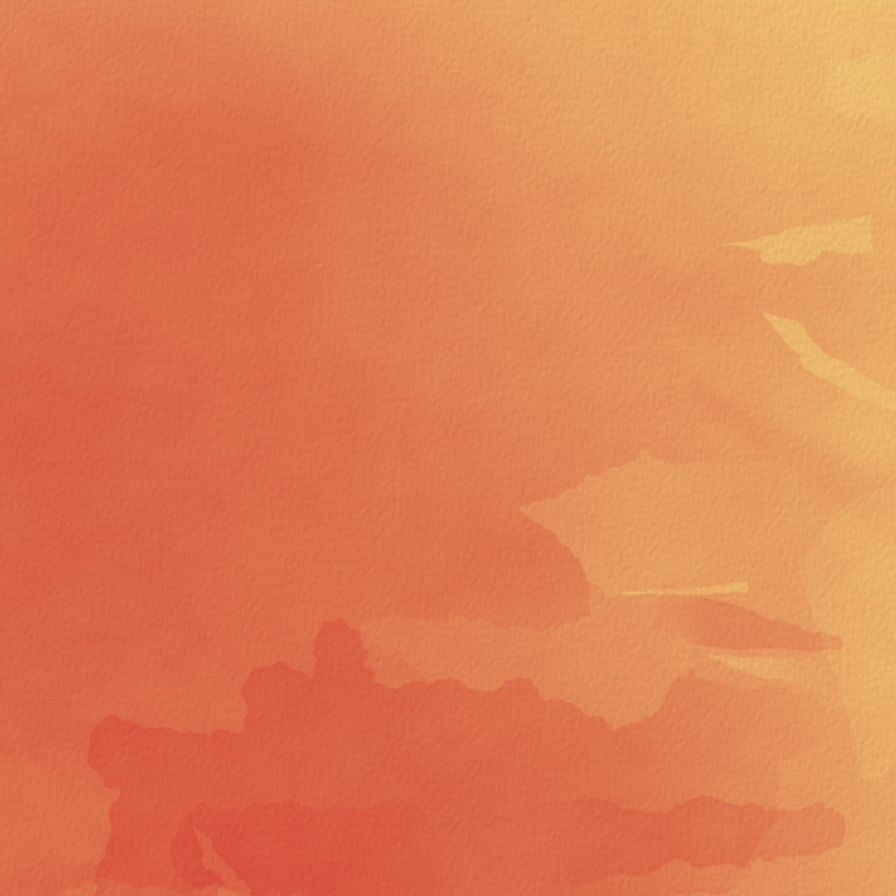
Write a Shadertoy shader that draws this background.

```glsl
// Warm watercolour washes on textured paper, from red at lower left to honey at upper right.
// A smooth warmth field is lightened and darkened by tapered brush strokes with ragged
// edges, then mapped to colour and lit by an embossed paper grain.

const vec3 EMBER = vec3(.835, .29, .23);
const vec3 HONEY = vec3(.93, .77, .455);
// Warmth on a 4 x 4 lattice: lines run left to right, stacked bottom to top
const mat4 WARMTH = mat4(.27, .28, .42, .70,
                         .21, .30, .49, .77,
                         .24, .34, .58, .78,
                         .48, .57, .80, .92);
const float EDGE = .002;     // softness of a wet edge
const float RAGGED = .02;    // displacement of stroke outlines
const float CLOUD = .06;     // broad pigment variation
const float MOTTLE = .035;   // smaller blotches
const float RIM = .035;      // pigment gathered along edges
const float GRAIN_SCALE = 185.;
const float GRAIN = .052;
const int DROPS = 12;

vec2 hash2(vec2 p) {
    vec3 q = fract(p.xyx * vec3(.1031, .1030, .0973));
    q += dot(q, q.yzx + 33.33);
    return fract((q.xx + q.yz) * q.zy);
}

float corner(vec2 cell, vec2 offset, vec2 f) {
    return dot(hash2(cell + offset) * 2. - 1., f - offset);
}

float gradientNoise(vec2 p) {
    vec2 i = floor(p), f = fract(p);
    vec2 u = f * f * f * (f * (f * 6. - 15.) + 10.);
    return mix(mix(corner(i, vec2(0, 0), f), corner(i, vec2(1, 0), f), u.x),
               mix(corner(i, vec2(0, 1), f), corner(i, vec2(1, 1), f), u.x), u.y);
}

float fbm(vec2 p) {
    float sum = 0., gain = 1.;
    for (int i = 0; i < 4; i++) {
        sum += gain * gradientNoise(p);
        p = mat2(1.6, 1.2, -1.2, 1.6) * p + 7.3;
        gain *= .5;
    }
    return sum;
}

// Cubic weights through four evenly spaced lattice lines
vec4 cubicWeights(float x) {
    float s = 3. * x, a = s - 1., b = s - 2., c = s - 3.;
    return vec4(-a * b * c / 6., s * b * c / 2., -s * a * c / 2., s * a * b / 6.);
}

// Distance to a stroke from ends.xy to ends.zw, its radius going from ra to rb
float stroke(vec2 p, vec4 ends, float ra, float rb) {
    vec2 d = ends.zw - ends.xy, v = p - ends.xy;
    float h = clamp(dot(v, d) / dot(d, d), 0., 1.);
    return length(v - d * h) - mix(ra, rb, h);
}

float fill(float d) { return smoothstep(EDGE, -EDGE, d); }
float rim(float d) { return RIM * exp(-abs(d) / .006) * fill(d); }
float glow(vec2 p, vec2 c, vec2 size) { vec2 q = (p - c) / size; return exp(-dot(q, q)); }

void mainImage(out vec4 fragColor, in vec2 fragCoord) {
    vec2 uv = fragCoord / iResolution.xy;
    vec2 wobble = vec2(fbm(uv * 15.), fbm(uv * 15. + 41.));
    wobble += .3 * vec2(fbm(uv * 55. + 9.), fbm(uv * 55. + 77.));
    vec2 p = uv + RAGGED * wobble, q = uv + .4 * RAGGED * wobble;

    // Base wash and cloudy pigment
    float warmth = dot(cubicWeights(uv.x), WARMTH * cubicWeights(uv.y));
    warmth += CLOUD * fbm(uv * vec2(3.5, 5) + 3.);
    warmth += MOTTLE * (fbm(uv * vec2(9, 13)) + fbm(uv * vec2(22, 30) + 5.));
    warmth -= .10 * glow(p, vec2(.31, .84), vec2(.14, .09));
    warmth -= .07 * glow(uv, vec2(.84, .67), vec2(.11, .06));
    warmth += .10 * glow(uv, vec2(.97, .52), vec2(.08, .05));

    // Pale pool at centre right and the tongue below it
    float pool = stroke(p, vec4(.59, .437, .70, .415), .004, .08);
    pool = min(pool, stroke(p, vec4(.69, .41, .86, .42), .065, .07));
    float tongue = stroke(p, vec4(.42, .298, .53, .268), .014, .042);
    tongue = min(tongue, stroke(p, vec4(.56, .275, .70, .25), .03, .06));
    tongue = min(tongue, stroke(p, vec4(.69, .31, .70, .36), .035, .045));
    float poolMask = fill(pool) * smoothstep(.9, .68, uv.x), tongueMask = fill(tongue);
    float bare = 1. - max(poolMask, tongueMask);
    warmth -= .10 * glow(uv, vec2(.59, .36), vec2(.13, .07)) * bare;
    warmth += max(.12 * poolMask, .04 * tongueMask);

    // Dark lower wash, kept clear of the tongue
    float lower = stroke(p, vec4(.14, .16, .30, .11), .04, .06);
    lower = min(lower, stroke(p, vec4(.17, .12, .18, 0), .035, .07));
    lower = min(lower, stroke(p, vec4(.315, .12, .312, .22), .05, .038));
    lower = min(lower, stroke(p, vec4(.36, .15, .385, .28), .07, .022));
    lower = min(lower, stroke(p, vec4(.38, .10, .74, .12), .14, .13));
    lower = min(lower, stroke(p, vec4(.76, .19, .90, .19), .06, .028));
    warmth -= (.12 * fill(lower) + rim(lower)) * (1. - tongueMask) * smoothstep(1.05, .65, uv.x);
    float deep = stroke(p, vec4(.24, .055, .44, .045), .05, .06);
    float tail = stroke(p, vec4(.50, .055, .92, .075), .05, .026);
    warmth -= .07 * fill(deep) * smoothstep(.55, .38, uv.x);
    warmth -= (.13 * fill(tail) + rim(tail)) * smoothstep(.55, .8, uv.x);
    warmth += .04 * fill(stroke(p, vec4(0, .09, .08, .08), .07, .05));
    warmth += .09 * fill(stroke(p, vec4(.08, 0, .40, -.01), .012, .01));

    // Overlapping strokes at the right side
    warmth += .07 * fill(stroke(q, vec4(1.02, .33, .975, .14), .13, .012));
    float shade = stroke(q, vec4(.78, .306, .93, .282), .028, .008);
    warmth -= (.14 * fill(shade) + rim(shade)) * smoothstep(.745, .8, uv.x);
    float band = stroke(q, vec4(.78, .56, 1.02, .415), .012, .028);
    warmth -= .05 * smoothstep(.012, -.012, band);
    float spears = .16 * fill(stroke(q, vec4(.785, .268, .94, .24), 0., .024));
    spears += .2 * fill(stroke(q, vec4(.695, .338, .83, .344), .001, .006));
    warmth += spears * smoothstep(.94, .84, uv.x);
    warmth += .04 * fill(stroke(p, vec4(.96, .90, 1.03, .90), .035, .045));

    // Bare yellow slashes
    float slash = stroke(q, vec4(.807, .728, .99, .738), 0., .024);
    slash = min(slash, stroke(q, vec4(.86, .718, .90, .722), .01, .018));
    slash = max(slash, q.x - .972);
    slash = min(slash, stroke(q, vec4(.848, .652, .885, .63), 0., .014));
    slash = min(slash, stroke(q, vec4(.885, .63, .915, .595), .014, .012));
    slash = min(slash, stroke(q, vec4(.905, .60, 1.02, .54), .014, .009));
    warmth = mix(warmth, .91, .85 * fill(slash));

    // Faint droplets
    for (int i = 0; i < DROPS; i++) {
        vec2 h = hash2(vec2(float(i) * 3.7, 5.1));
        float drop = length(p - vec2(.42, .86) - h * vec2(.58, .14)) - .003 - .008 * h.x * h.y;
        warmth -= .025 * fill(drop) + .8 * rim(drop);
    }

    // Paper relief lit from the upper left
    vec2 g = uv * GRAIN_SCALE * vec2(1, .75);
    float relief = fbm(g) - fbm(g + vec2(-.35, .35));
    vec3 colour = mix(EMBER, HONEY, clamp(warmth, 0., 1.));
    fragColor = vec4(colour * (1. + GRAIN * relief), 1);
}
```
